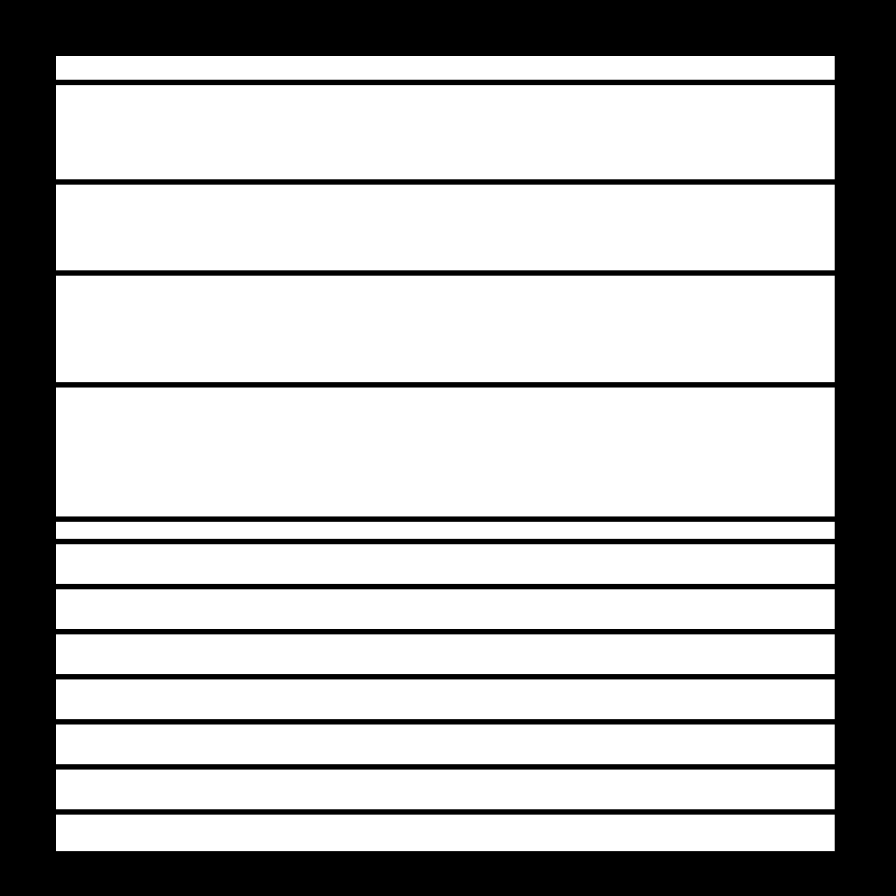
A WebGL 1 fragment shader for this pattern:

```glsl
precision highp float;

uniform vec2 u_resolution;

// Signed distance to an axis-aligned box given by two corners
float boxDistance(vec2 p, vec2 low, vec2 high) {
    vec2 d = abs(p - 0.5 * (low + high)) - 0.5 * (high - low);
    return max(d.x, d.y);
}

// Distance to the nearest of the evenly spaced lower rules
float evenRules(float y) {
    float spacing = 0.0503;
    float index = clamp(floor((y - 0.0938) / spacing + 0.5), 0.0, 6.0);
    return abs(y - 0.0938 - index * spacing);
}

// Distance to the nearest of the widely spaced upper rules
float wideRules(float y) {
    float d = min(abs(y - 0.4206), abs(y - 0.5705));
    d = min(d, abs(y - 0.6953));
    d = min(d, abs(y - 0.7969));
    return min(d, abs(y - 0.908));
}

void main() {
    vec2 uv = gl_FragCoord.xy / u_resolution;
    float pixel = 1.0 / min(u_resolution.x, u_resolution.y);

    // White panel inside the black frame
    float panel = boxDistance(uv, vec2(0.0625, 0.0501), vec2(0.9316, 0.9375));
    float light = clamp(0.5 - panel / pixel, 0.0, 1.0);

    // Black rules across the panel
    float rule = min(evenRules(uv.y), wideRules(uv.y)) - 0.003;
    light *= clamp(0.5 + rule / pixel, 0.0, 1.0);

    gl_FragColor = vec4(vec3(light), 1.0);
}
```
